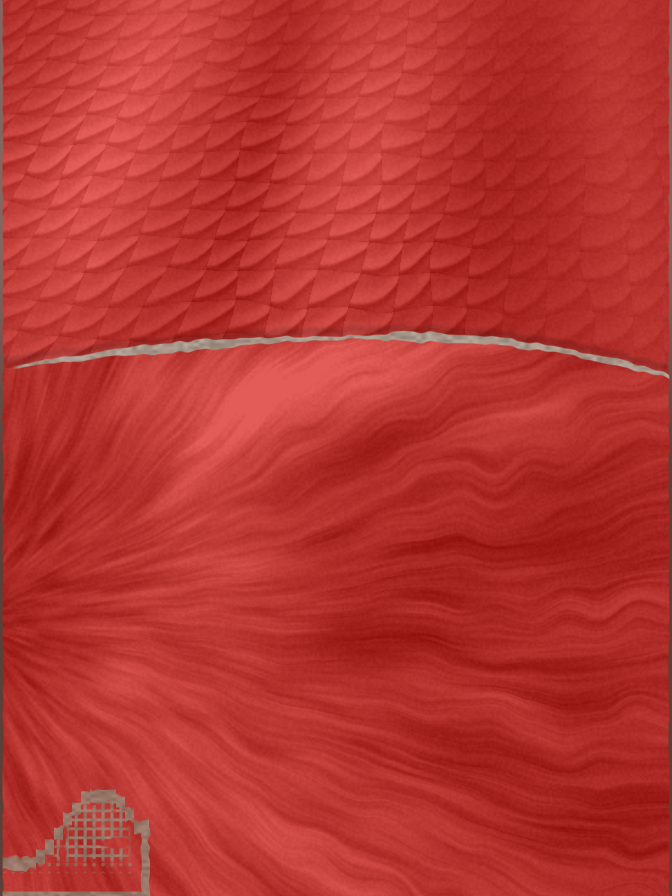
Give the GLSL for this texture, as a WebGL 1 fragment shader.

```glsl
precision highp float;
// Red quilted cloth draped above a swept red fur, parted by a torn grey seam.
// Cloth is a leaning grid of lit wedges; fur is polar streak noise fanning
// from the left edge; soft blobs light both, and grey mesh frays one corner.
uniform vec2 u_resolution;

float hash(vec2 p) {
  vec3 h = fract(p.xyx * 0.1031);
  h += dot(h, h.yzx + 33.33);
  return fract((h.x + h.y) * h.z);
}

float noise(vec2 p) {
  vec2 i = floor(p), f = fract(p);
  f = f * f * (3.0 - 2.0 * f);
  return mix(mix(hash(i), hash(i + vec2(1, 0)), f.x),
             mix(hash(i + vec2(0, 1)), hash(i + vec2(1, 1)), f.x), f.y);
}

// Soft elliptical glow, turned by an angle.
float blob(vec2 p, vec2 centre, vec2 radii, float angle) {
  vec2 d = p - centre;
  float c = cos(angle), s = sin(angle);
  d = vec2(c * d.x + s * d.y, c * d.y - s * d.x) / radii;
  return exp(-dot(d, d));
}

float band(float d, float halfWidth, float soft) {
  return 1.0 - smoothstep(halfWidth - soft, halfWidth + soft, abs(d));
}

vec3 redRamp(float tone) {
  return mix(vec3(0.57, 0.065, 0.05), vec3(0.89, 0.36, 0.34), clamp(tone, 0.0, 1.0));
}

float seamHeight(float x) {
  float d = x - 0.6;
  return 0.624 - (d < 0.0 ? 0.1 : 0.28) * d * d;
}

// Wedges shrink and lean right with height above the seam.
float clothTone(vec2 p) {
  float s = p.y - 0.59;
  float folds = 0.36
    + 0.42 * blob(p, vec2(0.22, 0.93), vec2(0.10, 0.26), -0.5)
    + 0.36 * blob(p, vec2(0.54, 0.85), vec2(0.11, 0.23), -0.45)
    + 0.18 * blob(p, vec2(0.08, 0.76), vec2(0.12, 0.16), -0.3)
    + 0.14 * blob(p, vec2(0.92, 0.85), vec2(0.06, 0.30), 0.15)
    - 0.15 * blob(p, vec2(0.39, 0.84), vec2(0.05, 0.24), -0.3)
    - 0.12 * blob(p, vec2(0.74, 0.78), vec2(0.10, 0.25), -0.1);
  vec2 wobble = vec2(noise(p * 14.0), noise(p * 14.0 + 40.0)) - 0.5;
  vec2 grid = vec2((p.x - 0.5 - 0.28 * s) * (16.0 + 14.0 * s), s * (25.0 + 13.0 * s));
  grid += 0.45 * wobble + vec2(0.0, 0.6 * p.x);
  vec2 f = fract(grid);
  float rise = f.y - 0.15 - 0.7 * f.x * f.x;
  float wedge = smoothstep(-0.12, 0.08, rise) * (1.0 - smoothstep(0.1, 0.65, rise));
  float shade = smoothstep(-0.45, -0.1, rise) * (1.0 - smoothstep(-0.1, 0.04, rise));
  float groove = band(f.y - 0.5, 0.5, 0.1) * band(f.x - 0.5, 0.5, 0.07);
  float relief = 0.25 * wedge - 0.2 * shade + 0.15 * (groove - 0.9);
  float depth = mix(0.9, 0.3, smoothstep(0.6, 0.8, p.x)) * mix(1.0, 0.55, smoothstep(0.75, 1.0, p.y));
  return folds + relief * depth * (0.65 + 0.6 * noise(grid * 0.6));
}

// Strands follow rays from a parting at the left edge.
float furTone(vec2 p) {
  vec2 d = (p - vec2(-0.05, 0.31)) * vec2(0.75, 1.0);
  float r = length(d);
  float angle = atan(d.y, d.x) + 0.12 * (noise(p * 5.0) - 0.5) + 0.035 * noise(p * 19.0);
  float along = log(r + 0.04);
  float streaks = 0.0, weight = 0.32;
  vec2 freq = vec2(4.0, 15.0);
  for (int i = 0; i < 5; i++) {
    float fade = smoothstep(0.4, 1.6, r * 450.0 / freq.y);
    streaks += weight * fade * (noise(vec2(along, angle + 4.0) * freq + float(i) * 17.0) - 0.5);
    freq *= vec2(1.3, 2.05);
    weight *= 0.86;
  }
  float hairs = smoothstep(0.8, 1.0, noise(vec2(along * 5.0, angle * 140.0 + 600.0)));
  float light = 0.40
    + 0.46 * blob(p, vec2(0.44, 0.575), vec2(0.27, 0.055), 0.1)
    + 0.28 * blob(p, vec2(0.32, 0.45), vec2(0.12, 0.13), -0.5)
    + 0.20 * blob(p, vec2(0.25, 0.20), vec2(0.20, 0.13), -0.5)
    + 0.14 * blob(p, vec2(0.40, 0.06), vec2(0.25, 0.10), -0.4)
    + 0.13 * blob(p, vec2(0.78, 0.53), vec2(0.20, 0.04), -0.1)
    - 0.20 * blob(p, vec2(0.08, 0.46), vec2(0.16, 0.09), 0.5)
    - 0.20 * blob(p, vec2(0.00, 0.28), vec2(0.13, 0.07), 0.0)
    - 0.26 * blob(p, vec2(0.54, 0.505), vec2(0.15, 0.025), 0.25)
    - 0.20 * blob(p, vec2(0.67, 0.35), vec2(0.28, 0.07), 0.1)
    - 0.20 * blob(p, vec2(0.95, 0.12), vec2(0.28, 0.18), -0.3);
  return light + streaks * 0.85 + 0.09 * hairs * smoothstep(0.08, 0.2, r);
}

// Stepped outline with a broken woven grid inside.
float frayMask(vec2 p) {
  float x = (floor(p.x * 75.0) + 0.5) / 75.0;
  float top = 0.036 + 0.075 * smoothstep(0.04, 0.14, x) - 0.035 * smoothstep(0.17, 0.21, x);
  float ragged = 0.004 + 0.006 * noise(p * 130.0);
  float outline = band(p.y - top, ragged, 0.001) * (1.0 - step(0.222, p.x));
  float side = band(p.x - 0.216, ragged * 0.8, 0.001) * (1.0 - step(top, p.y));
  float base = band(p.y, 0.005, 0.001) * (1.0 - step(0.222, p.x));
  vec2 cell = abs(fract(p * vec2(75.0, 100.0)) - 0.5);
  float weave = max(band(cell.x, 0.18, 0.08), band(cell.y, 0.16, 0.08));
  float inside = step(p.y, top) * band(p.x - 0.135, 0.055, 0.01) * smoothstep(0.032, 0.045, p.y);
  weave *= inside * smoothstep(0.28, 0.42, noise(p * vec2(65.0, 85.0)));
  float dots = band(length(cell), 0.22, 0.08) * band(p.y - 0.034, 0.008, 0.002) * step(p.x, 0.2);
  return max(max(outline, side), max(max(weave, base), dots * 0.7));
}

void main() {
  vec2 p = gl_FragCoord.xy / u_resolution;
  float seam = seamHeight(p.x) + 0.003 * (noise(vec2(p.x * 75.0, 3.0)) - 0.5);
  float tone = mix(furTone(p), clothTone(p), smoothstep(-0.002, 0.002, p.y - seam));
  float grain = noise(p * vec2(300.0, 400.0)) - 0.5;
  vec3 colour = redRamp(tone + 0.10 * grain);

  // Torn seam, with a shadow along its upper lip.
  float width = 0.0015 + 0.0045 * noise(vec2(p.x * 13.0, 8.0)) * smoothstep(0.01, 0.2, p.x);
  colour *= 1.0 - 0.15 * band(p.y - seam - 0.008, 0.004, 0.004);
  vec3 grey = vec3(0.65, 0.59, 0.54) + 0.16 * (noise(p * vec2(130.0, 260.0)) - 0.5);
  colour = mix(colour, grey, band(p.y - seam, width, 0.001) * smoothstep(0.015, 0.03, p.x));
  colour = mix(colour, grey * vec3(0.88, 0.86, 0.82), 0.85 * frayMask(p));

  // Bare strips down both sides.
  float strip = 1.0 - smoothstep(0.004, 0.007, min(p.x, 1.0 - p.x) + 0.002 * noise(vec2(p.y * 90.0, 1.0)));
  vec3 bare = mix(vec3(0.36, 0.25, 0.22), vec3(0.52, 0.40, 0.37), smoothstep(0.45, 0.75, p.y));
  gl_FragColor = vec4(mix(colour, bare, strip), 1.0);
}
```
